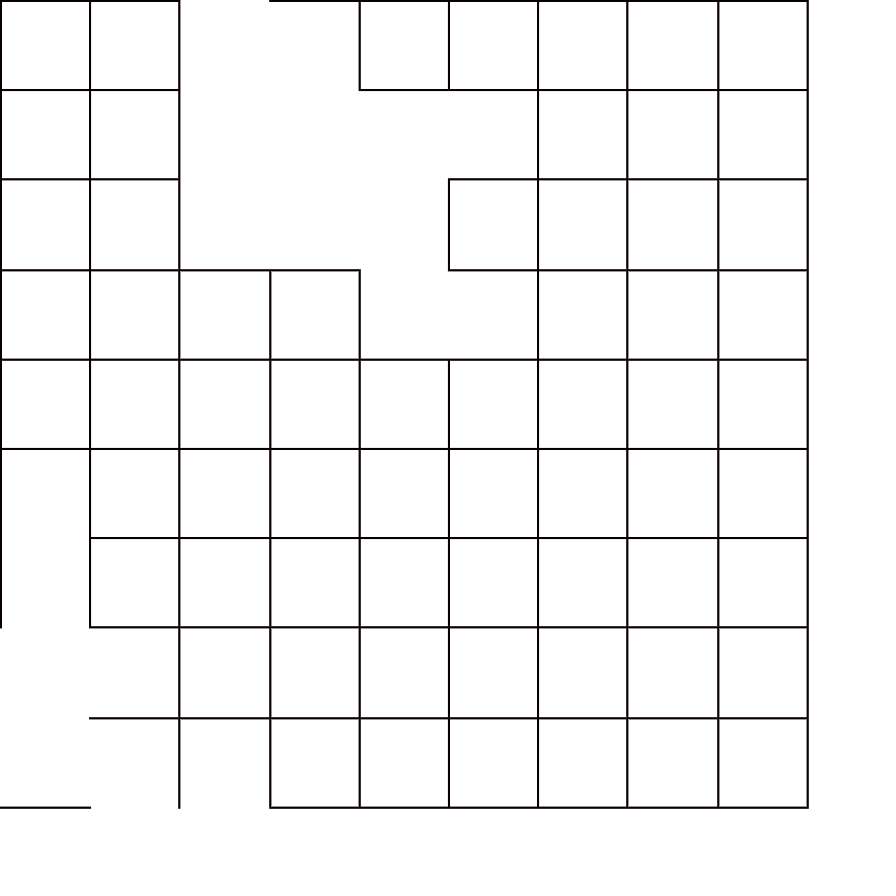
This pattern is drawn by a three.js fragment shader. Its source:

```glsl
// Draws a thin dark square grid on white, with some stretches of line left out.
#define CELL 0.1
#define LAST_LINE 9.0
#define SNAP 512.0
#define HALF_WIDTH 0.0012
#define SOFTNESS 0.0005
#define INK vec3(0.04, 0.0, 0.0)
#define PAPER vec3(1.0)

varying vec2 vUv;

// Centre of a grid line, settled on a fine lattice so all lines weigh the same
float lineCentre(float index) {
  return (floor(index * CELL * SNAP + 0.5) + 0.5) / SNAP;
}

float coverage(float dist) {
  return 1.0 - smoothstep(HALF_WIDTH - SOFTNESS, HALF_WIDTH + SOFTNESS, dist);
}

// Stretch of line between two grid indices; empty when they coincide
float span(float along, float first, float last) {
  float outside = max(lineCentre(first) - along, along - lineCentre(last));
  return coverage(outside) * step(first + 0.5, last);
}

// Missing stretch of each upright, counted in cells from the top
vec2 uprightGap(float column) {
  if (column < 1.5) return vec2(7.0, 9.0);
  if (column < 2.5) return vec2(5.0);
  if (column < 3.5) return vec2(0.0, 3.0);
  if (column < 4.5) return vec2(1.0, 3.0);
  if (column < 5.5) return vec2(1.0, 4.0);
  return vec2(5.0);
}

// Missing stretch of each level line, counted in cells from the left
vec2 levelGap(float row) {
  if (row < 2.5) return vec2(2.0, 3.0 + row);
  if (row < 3.5) return vec2(4.0, 5.0);
  if (row < 5.5) return vec2(5.0);
  if (row < 8.5) return vec2(0.0, 1.0);
  return vec2(1.0, 3.0);
}

// The two runs of a line on either side of its gap
float brokenLine(float along, vec2 gap) {
  return max(span(along, 0.0, gap.x), span(along, gap.y, LAST_LINE));
}

void main() {
  // Measure from the top left, then find the nearest line each way
  vec2 p = vec2(vUv.x, 1.0 - vUv.y);
  vec2 index = clamp(floor(p / CELL + 0.5), 0.0, LAST_LINE);
  vec2 dist = abs(p - vec2(lineCentre(index.x), lineCentre(index.y)));

  float upright = brokenLine(p.y, uprightGap(index.x));
  // The middle upright keeps one loose piece inside its gap
  if (abs(index.x - 5.0) < 0.5) upright = max(upright, span(p.y, 2.0, 3.0));
  float level = brokenLine(p.x, levelGap(index.y));

  float ink = max(upright * coverage(dist.x), level * coverage(dist.y));
  gl_FragColor = vec4(mix(PAPER, INK, ink), 1.0);
}
```
